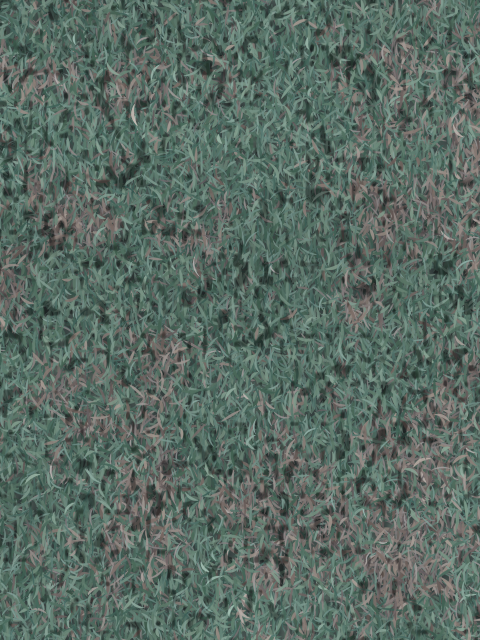
A WebGL 2 fragment shader for this texture:

```glsl
#version 300 es
precision highp float;
// Worn lawn seen from above: dense short blades, dry patches and dark gaps.
uniform vec2 u_resolution;
out vec4 fragColor;

vec4 hash4(vec2 p) {
  vec4 k = vec4(dot(p, vec2(127.1, 311.7)), dot(p, vec2(269.5, 183.3)),
                dot(p, vec2(419.2, 371.9)), dot(p, vec2(233.7, 97.3)));
  return fract(sin(k) * 43758.545);
}

float noise(vec2 p) {
  vec2 i = floor(p), f = fract(p);
  f = f * f * (3.0 - 2.0 * f);
  return mix(mix(hash4(i).x, hash4(i + vec2(1, 0)).x, f.x),
             mix(hash4(i + vec2(0, 1)).x, hash4(i + vec2(1, 1)).x, f.x), f.y);
}

// Share of dry blades around a point, denser toward the lower right.
float dryness(vec2 p) {
  float patches = 0.55 * noise(p * 9.0) + 0.45 * noise(p * vec2(34.0, 24.0) + 7.0);
  float worn = smoothstep(0.1, 0.6, p.x - 0.5 * p.y);
  return 0.08 + 0.6 * smoothstep(0.42, 0.8, patches + 0.1 * worn);
}

// Soft coverage of a curved, tapering blade centred on the origin.
float blade(vec2 p, float angle, float halfLength, float bend, float width) {
  float c = cos(angle), s = sin(angle);
  p = vec2(c * p.x + s * p.y, c * p.y - s * p.x);
  float along = p.y / halfLength;
  float across = abs(p.x - bend * halfLength * (along * along - 0.4));
  float soft = max(0.0011, 0.6 / u_resolution.y);
  float taper = width * (1.0 - along * along);
  return smoothstep(soft, -soft, across - taper) * smoothstep(1.0, 0.8, abs(along));
}

vec3 bladeColor(vec4 r, float dry) {
  vec3 green = mix(vec3(0.23, 0.36, 0.32), vec3(0.51, 0.62, 0.58), r.x);
  green += vec3(0.03, 0.01, -0.03) * (r.w - 0.4);
  vec3 straw = mix(vec3(0.38, 0.34, 0.34), vec3(0.64, 0.61, 0.59), r.x);
  straw += vec3(0.05, 0.01, -0.03) * (r.w - 0.5);
  vec3 color = mix(green, straw, step(r.y, dry));
  return color + 0.16 * pow(r.z, 14.0);
}

void main() {
  vec2 uv = gl_FragCoord.xy / u_resolution.y;

  // Soil and deep shade
  vec3 color = mix(vec3(0.19, 0.23, 0.23), vec3(0.31, 0.36, 0.34), noise(uv * 90.0));

  // Blades, from the lowest layer to the top
  const float LAYERS = 12.0;
  for (float layer = 0.0; layer < LAYERS; layer++) {
    float cellSize = 0.017 + 0.005 * fract(layer * 0.618);
    vec2 shift = hash4(vec2(layer, 3.7)).xy;
    vec2 home = floor(uv / cellSize + shift);
    float depthShade = mix(0.78, 1.02, layer / (LAYERS - 1.0));
    for (int y = -1; y <= 1; y++) {
      for (int x = -1; x <= 1; x++) {
        vec2 cell = home + vec2(x, y);
        vec4 place = hash4(cell + layer * 17.3);
        vec4 tint = hash4(cell + layer * 29.1 + 5.3);
        vec2 center = (cell + place.xy - shift) * cellSize;
        float lean = place.z * 2.0 - 1.0;
        float angle = lean * mix(0.45, 1.5, abs(lean));
        float halfLength = cellSize * mix(0.4, 0.95, place.w);
        float width = mix(0.0012, 0.0027, tint.w);
        float cover = blade(uv - center, angle, halfLength, (tint.z - 0.5) * 0.7, width);
        if (cover > 0.0) {
          vec3 shade = bladeColor(tint, dryness(center)) * depthShade;
          color = mix(color, shade, 0.88 * cover);
        }
      }
    }
  }

  // Small dark gaps and broad unevenness
  float gaps = noise(uv * vec2(125.0, 80.0)) + 0.25 * (noise(uv * 14.0 + 3.0) - 0.5);
  color *= 1.0 - 0.42 * smoothstep(0.64, 0.92, gaps);
  color *= 0.94 + 0.12 * noise(uv * 5.0 + 11.0);
  fragColor = vec4(color, 1.0);
}
```
